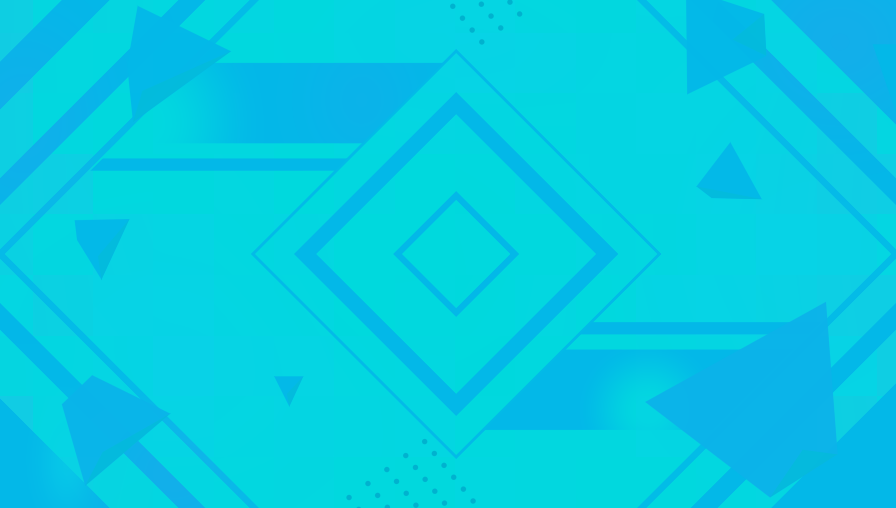
This background is drawn by a Shadertoy shader. Its source:

```glsl
// Cyan abstract background: nested diamonds, corner chevrons, bars, faceted shards and dots.

const vec2 CANVAS = vec2(768.0, 436.0);   // layout units, origin lower left
const vec2 CENTER = vec2(391.0, 218.0);
const float BAR_AXIS = 224.5;             // height about which the bars mirror
const vec2 TILE = vec2(51.7, 52.0);       // size of the faint tint tiles
const vec2 TILE_ORIGIN = vec2(28.0, -8.0);
const vec2 DOT_STEP_A = vec2(8.3, -10.2);
const vec2 DOT_STEP_B = vec2(-16.2, -12.0);
const float DOT_RADIUS = 2.3;

const vec3 TEAL  = vec3(0.00, 0.85, 0.865);
const vec3 CYAN  = vec3(0.03, 0.825, 0.905);
const vec3 LILAC = vec3(0.09, 0.785, 0.895);
const vec3 BLUE  = vec3(0.01, 0.72, 0.91);
const vec3 DEEP  = vec3(0.08, 0.68, 0.92);
const vec3 SHADE = vec3(0.01, 0.735, 0.85);
const vec3 DOT   = vec3(0.00, 0.70, 0.81);

float unit;   // layout units per output pixel

float fill(float d) { return 1.0 - smoothstep(-0.7 * unit, 0.7 * unit, d); }

// Coverage of x between two limits
float band(float x, float lo, float hi) { return fill(max(lo - x, x - hi)); }

float hash(vec2 p) { return fract(sin(dot(p, vec2(127.1, 311.7))) * 43758.5); }

float glow(vec2 p, vec2 at, vec2 size) {
    vec2 d = (p - at) / size;
    return exp(-dot(d, d));
}

// Convex clockwise quad; a repeated corner makes a triangle
float quad(vec2 p, vec2 a, vec2 b, vec2 c, vec2 d) {
    vec2 v[5] = vec2[5](a, b, c, d, a);
    float dist = -1e3;
    for (int i = 0; i < 4; i++) {
        vec2 e = v[i + 1] - v[i];
        float len = length(e);
        if (len > 0.0) dist = max(dist, dot(p - v[i], vec2(-e.y, e.x)) / len);
    }
    return dist;
}

// Solid with one shaded face between corners b and c and an inner ridge
void shard(inout vec3 col, vec2 p, vec2 a, vec2 b, vec2 c, vec2 d, vec2 ridge, vec3 tone) {
    float body = fill(quad(p, a, b, c, d));
    col = mix(col, tone, 0.95 * body);
    col = mix(col, SHADE, 0.75 * body * fill(quad(p, b, c, ridge, ridge)));
}

// Triangular lattice patch growing from its apex
float dots(vec2 p, vec2 apex, float dir, vec2 count) {
    mat2 lattice = mat2(DOT_STEP_A, DOT_STEP_B) * dir;
    vec2 id = clamp(round(inverse(lattice) * (p - apex)), vec2(0.0), count);
    return fill(length(p - apex - lattice * id) - DOT_RADIUS);
}

// Broad colour drift, stepped into faint tiles
vec3 backdrop(vec2 p) {
    vec2 id = floor((p - TILE_ORIGIN) / TILE);
    vec2 q = mix(p, (id + 0.5) * TILE + TILE_ORIGIN, 0.6);
    float cool = 0.25 + 0.6 * glow(q, vec2(150, 130), vec2(130, 110))
               + 0.65 * glow(q, vec2(690, 230), vec2(130, 170))
               + 0.5 * glow(q, vec2(400, 400), vec2(110, 60))
               - 0.3 * glow(q, vec2(330, 210), vec2(110, 90));
    cool += 0.4 * (hash(id) - 0.5);
    vec3 col = mix(TEAL, CYAN, clamp(cool, 0.0, 1.0));
    float edge = smoothstep(230.0, 400.0, abs(q.x - 384.0));
    return mix(col, LILAC, 0.75 * edge * smoothstep(0.4, 0.9, hash(id + 7.0)));
}

void mainImage(out vec4 fragColor, in vec2 fragCoord) {
    vec2 p = fragCoord / iResolution.xy * CANVAS;
    unit = CANVAS.y / iResolution.y;
    vec3 col = backdrop(p);
    bool left = p.x < CENTER.x, top = p.y > CENTER.y;
    float diamond = abs(p.x - CENTER.x) + abs(p.y - CENTER.y);

    // Chevrons closing on the left and right edges
    float chevron = (left ? p.x : CANVAS.x - p.x) - abs(p.y - CENTER.y);
    float deepness = 0.6 * glow(p, vec2(720, 400), vec2(90, 80))
                   + 0.6 * glow(p, vec2(150, 30), vec2(70, 60))
                   + 0.5 * glow(p, vec2(20, 330), vec2(70, 90));
    vec3 stripe = mix(BLUE, DEEP, clamp(deepness * 1.5, 0.0, 1.0));
    float innerEdge = left ? (top ? -165.0 : -400.0) : -400.0;
    float outerEdge = left ? -124.0 : -111.0;
    col = mix(col, stripe, band(chevron, innerEdge, outerEdge));
    col = mix(col, stripe, band(chevron, -65.0, -42.0));
    col = mix(col, stripe, 0.85 * band(chevron, -4.0, 4.0));

    // Mirrored bars between the chevrons and the large diamond
    float h = abs(p.y - BAR_AXIS);
    float room = (left == top) ? fill(max(175.0 - diamond, 6.0 - chevron)) : 0.0;
    float fade = left ? smoothstep(15.0, 110.0, distance(p, vec2(120, 330)))
                      : smoothstep(5.0, 65.0, distance(p, vec2(556, 84)));
    vec3 barTone = mix(BLUE, DEEP, 0.45 * glow(p, vec2(310, 350), vec2(50, 60)));
    col = mix(col, barTone, room * fade * band(h, 88.5, 157.5));
    col = mix(col, BLUE, room * band(h, 65.0, 75.5));

    // Nested diamonds
    col = mix(col, BLUE, 0.9 * band(diamond, 172.5, 176.0));
    col = mix(col, BLUE, band(diamond, 120.0, 139.0));
    col = mix(col, BLUE, band(diamond, 46.5, 54.0));

    // Faceted shards
    col = mix(col, CYAN, 0.6 * glow(p, vec2(58, 40), vec2(22, 40)));
    shard(col, p, vec2(118, 431), vec2(198, 392), vec2(114, 331), vec2(109, 380), vec2(122, 358), BLUE);
    shard(col, p, vec2(588, 446), vec2(655, 424), vec2(657, 388), vec2(589, 355), vec2(628, 402), BLUE);
    shard(col, p, vec2(626, 314), vec2(653, 265), vec2(610, 266), vec2(597, 276), vec2(597, 276), BLUE);
    shard(col, p, vec2(64, 247), vec2(111, 248), vec2(87, 196), vec2(66, 230), vec2(84, 216), BLUE);
    shard(col, p, vec2(235, 113), vec2(260, 113), vec2(248, 87), vec2(248, 87), vec2(246, 98), BLUE);
    shard(col, p, vec2(79, 114), vec2(146, 81), vec2(73, 19), vec2(53, 89), vec2(88, 48), mix(BLUE, DEEP, 0.4));
    shard(col, p, vec2(708, 177), vec2(718, 46), vec2(660, 9), vec2(553, 91), vec2(688, 50), mix(BLUE, DEEP, 0.5));
    col = mix(col, BLUE, fill(quad(p, vec2(748, 398), vec2(775, 398), vec2(775, 320), vec2(766, 345))));

    // Dot patches
    float dotted = dots(p, vec2(364, 57), 1.0, vec2(5, 4));
    dotted = max(dotted, dots(p, vec2(413, 400), -1.0, vec2(4, 2)));
    fragColor = vec4(mix(col, DOT, dotted), 1.0);
}
```
